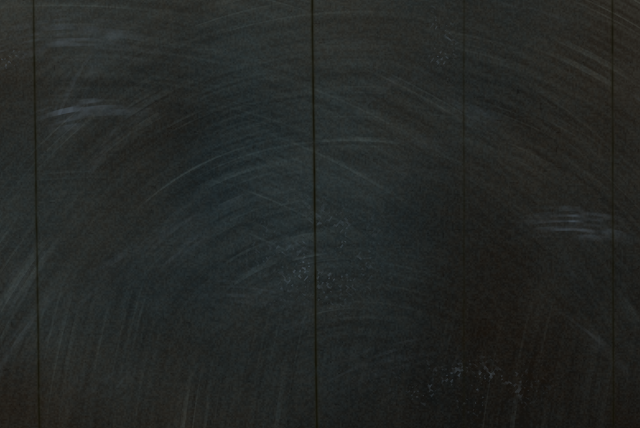
Write a Shadertoy shader that draws this texture.

```glsl
// Dark chalkboard panels with wiped arcs, dry chalk smears, dust and thin seams.

const vec3 SLATE_DARK = vec3(0.098, 0.098, 0.089);
const vec3 SLATE_CHALK = vec3(0.200, 0.219, 0.210);
const vec3 CHALK_BLUE = vec3(0.34, 0.39, 0.44);
const vec3 COOL_SHIFT = vec3(-0.024, 0.002, 0.020);
const vec3 SEAM_CORE = vec3(0.065, 0.060, 0.020);
const vec3 SEAM_EDGE = vec3(0.145, 0.140, 0.080);

const float BASE_TONE = 0.45;
const float CLOUD_CONTRAST = 0.75;
const float STREAK_CONTRAST = 0.46;
const float SCRATCH_CONTRAST = 0.40;
const float GRAIN_CONTRAST = 0.34;
const float SEAM_WIDTH = 0.0028;
const int SMEAR_COUNT = 26;
const vec2 WIPE_CENTER = vec2(0.85, -0.12);
const vec2 CROSS_CENTER = vec2(0.15, -0.75);

float hash(vec2 p) {
    vec3 q = fract(vec3(p.xyx) * 0.1031);
    q += dot(q, q.yzx + 33.33);
    return fract((q.x + q.y) * q.z);
}

float noise(vec2 p) {
    vec2 i = floor(p), f = fract(p);
    f = f * f * (3.0 - 2.0 * f);
    return mix(mix(hash(i), hash(i + vec2(1, 0)), f.x),
               mix(hash(i + vec2(0, 1)), hash(i + vec2(1, 1)), f.x), f.y);
}

float fbm(vec2 p) {
    float sum = 0.0, amp = 0.5;
    for (int i = 0; i < 4; i++) {
        sum += amp * noise(p);
        p = mat2(1.6, 1.2, -1.2, 1.6) * p + 7.3;
        amp *= 0.5;
    }
    return sum / 0.9375;
}

// Brush hairs: x runs along the stroke, y across it.
float hairs(vec2 s) {
    return 0.4 * noise(s * vec2(3.0, 60.0)) + 0.6 * noise(s * vec2(6.0, 150.0) + 31.0);
}

// Soft stroke texture plus sparse, broken, thin bright scratches.
float strokes(vec2 s) {
    float scratch = smoothstep(0.66, 0.98, noise(s * vec2(4.0, 140.0) + 77.0));
    scratch *= smoothstep(0.25, 0.75, noise(s * vec2(5.0, 14.0) + 13.0));
    return STREAK_CONTRAST * (hairs(s) - 0.5) + SCRATCH_CONTRAST * (scratch - 0.07);
}

// Coordinates along and across arcs around a center.
vec2 arcCoords(vec2 p, vec2 center) {
    vec2 d = p - center;
    return vec2(atan(d.x, d.y) + 4.0, length(d) + 0.03 * noise(p * 2.0));
}

// Ragged patch of dry chalk, long along its angle.
float smear(vec2 p, vec2 center, float angle, vec2 size) {
    vec2 d = p - center;
    float c = cos(angle), s = sin(angle);
    d = vec2(c * d.x + s * d.y, c * d.y - s * d.x);
    d.y += 0.8 * d.x * d.x;
    float body = exp(-dot(d / size, d / size) * 1.4);
    float dry = noise((d + center * 9.0) * vec2(16.0, 150.0));
    return body * (0.15 + 0.85 * smoothstep(0.3, 0.85, dry)) * (0.4 + 1.1 * noise(p * 50.0));
}

// Loose dust gathered around a center.
float dust(vec2 p, vec2 center, vec2 size) {
    vec2 d = (p - center) / size;
    vec2 q = mat2(0.8, 0.6, -0.6, 0.8) * p;
    float spots = smoothstep(0.62, 0.95, noise(q * 185.0 + 17.0));
    return spots * exp(-dot(d, d)) * smoothstep(0.2, 0.7, noise(q * 36.0));
}

// Adds one slightly tilted, soft panel joint.
vec3 addSeam(vec3 color, vec2 p, float x, float tilt, float strength) {
    float wobble = 0.0015 * (noise(vec2(p.y * 12.0, x * 50.0)) - 0.5);
    float d = (p.x - x - tilt * (0.5 - p.y) - wobble) / SEAM_WIDTH;
    float wear = strength * mix(0.45, 1.0, noise(vec2(x * 40.0, p.y * 60.0)));
    color = mix(color, SEAM_EDGE, 0.4 * wear * exp(-0.25 * d * d));
    return mix(color, SEAM_CORE, wear * exp(-1.3 * d * d));
}

void mainImage(out vec4 fragColor, in vec2 fragCoord) {
    vec2 p = fragCoord / iResolution.y;

    // Uneven slate: lighter toward the upper left, darkest lower right.
    float tone = BASE_TONE + 0.55 * (p.y - 0.5) - 0.22 * (p.x - 0.75);
    tone += CLOUD_CONTRAST * (fbm(p * 2.6 + 3.0) - 0.5);
    tone -= 0.16 * smoothstep(0.45, 0.0, p.y) * smoothstep(0.5, 1.0, p.x);

    // Wide wiping arcs, overlaid by a second sweep and leaning strokes below.
    float wipe = strokes(arcCoords(p, WIPE_CENTER));
    float crossWipe = strokes(arcCoords(p, CROSS_CENTER) + 3.0);
    float leaning = strokes(vec2(p.y, p.x - 0.12 * p.y - 0.25 * p.y * p.y) + 6.0);
    float crossing = smoothstep(0.38, 0.66, fbm(p * 3.2 + 20.0));
    float below = smoothstep(0.50, 0.12, p.y + 0.4 * (noise(p * 4.0) - 0.5));
    float patches = 0.3 + 1.3 * noise(p * 4.0 + 9.0);
    float sweeps = wipe * (1.0 - 0.5 * crossing) + 0.7 * crossWipe * crossing;
    tone += patches * mix(sweeps, 0.85 * leaning, 0.8 * below);

    // Fine surface grain and small dark pits.
    tone += GRAIN_CONTRAST * (noise(p * 260.0) - 0.5);
    tone -= 0.2 * smoothstep(0.90, 0.99, noise(p * 110.0 + 60.0));

    // Scattered faint smears that roughly follow the wipe.
    float chalk = 0.0;
    for (int i = 0; i < SMEAR_COUNT; i++) {
        float k = float(i);
        vec2 c = vec2(1.5 * hash(vec2(k, 2.7)), hash(vec2(k, 8.1)));
        vec2 d = c - WIPE_CENTER;
        float angle = atan(-d.x, d.y) + 1.4 * (hash(vec2(k, 5.3)) - 0.5);
        vec2 size = vec2(mix(0.05, 0.18, hash(vec2(k, 4.4))), mix(0.015, 0.05, hash(vec2(k, 6.9))));
        chalk += mix(0.05, 0.17, hash(vec2(k, 9.2))) * smear(p, c, angle, size);
    }

    // Stronger smears near both sides, and dust by the middle joint.
    chalk += 0.50 * smear(p, vec2(0.20, 0.745), 0.15, vec2(0.11, 0.038));
    chalk += 0.28 * smear(p, vec2(0.14, 0.915), 0.08, vec2(0.22, 0.055));
    chalk += 0.55 * smear(p, vec2(1.35, 0.478), -0.04, vec2(0.10, 0.040));
    chalk += 0.50 * dust(p, vec2(0.74, 0.40), vec2(0.13, 0.11));
    chalk += 0.48 * dust(p, vec2(1.09, 0.10), vec2(0.15, 0.06));
    chalk += 0.45 * dust(p, vec2(1.03, 0.89), vec2(0.03, 0.09));
    chalk += 0.50 * dust(p, vec2(0.01, 0.87), vec2(0.04, 0.04));

    vec3 color = mix(SLATE_DARK, SLATE_CHALK, clamp(tone, -0.2, 1.4));

    // Blue haze around the middle, brownish slate toward the edges.
    vec2 fromMiddle = (p - vec2(0.68, 0.50)) / vec2(0.55, 0.45);
    float coolness = 0.9 * exp(-dot(fromMiddle, fromMiddle)) - 0.38;
    coolness += 1.5 * (fbm(p * 3.5 + 41.0) - 0.5) + 0.5 * (noise(p * 120.0 + 5.0) - 0.5);
    color += COOL_SHIFT * clamp(coolness, -0.7, 1.0);
    color = mix(color, CHALK_BLUE, clamp(chalk, 0.0, 0.8));

    // Panel joints; the third is only a hairline.
    color = addSeam(color, p, 0.085, 0.014, 0.75);
    color = addSeam(color, p, 0.735, 0.010, 0.95);
    color = addSeam(color, p, 1.084, 0.000, 0.40);
    color = addSeam(color, p, 1.432, 0.002, 0.70);
    fragColor = vec4(color, 1.0);
}
```
